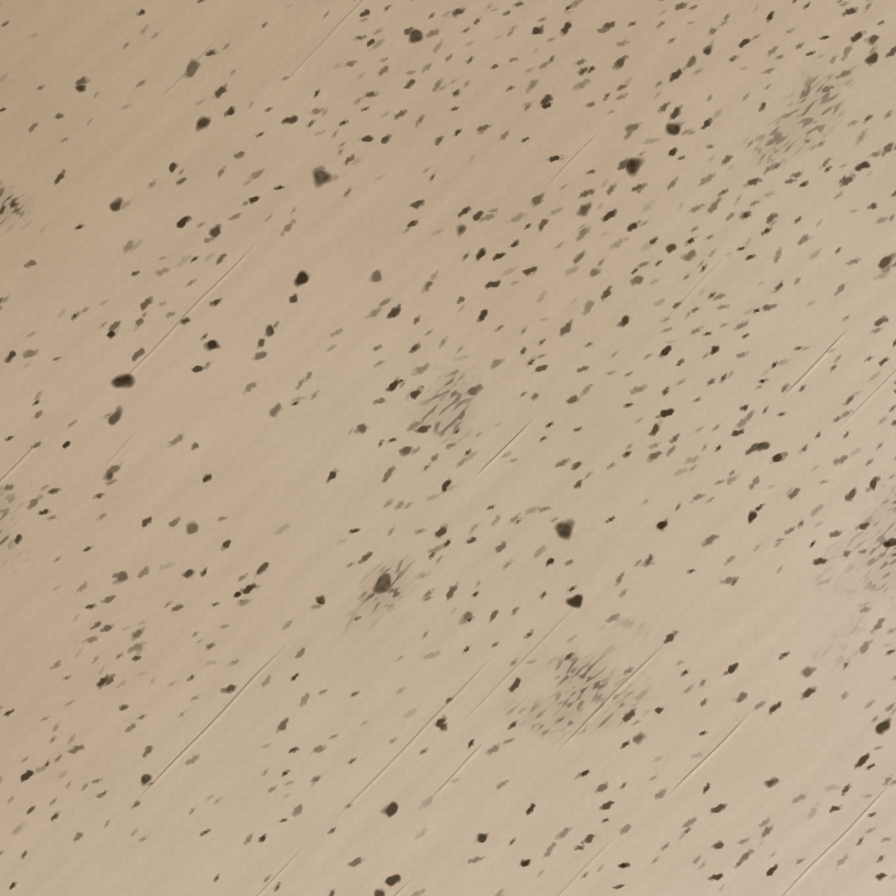
Write a WebGL 2 fragment shader that draws this texture.

```glsl
#version 300 es
precision highp float;
precision highp int;
// Weathered beige plaster with slanted dark specks, pits, scuffs and scratches.

uniform vec2 u_resolution;
out vec4 fragColor;

vec3 hash3(vec2 cell, float seed) {
    uvec3 v = uvec3(ivec3(vec3(cell, seed))) * 1664525u + 1013904223u;
    v.x += v.y * v.z; v.y += v.z * v.x; v.z += v.x * v.y;
    v ^= v >> 16;
    v.x += v.y * v.z; v.y += v.z * v.x; v.z += v.x * v.y;
    return vec3(v >> 8) * exp2(-24.0);
}

vec2 turn(vec2 p, float angle) {
    float c = cos(angle), s = sin(angle);
    return vec2(c * p.x + s * p.y, c * p.y - s * p.x);
}

float cornerSlope(vec2 cell, vec2 offset) {
    float angle = 6.2832 * hash3(cell, 91.0).x;
    return dot(vec2(cos(angle), sin(angle)), offset);
}

float gradientNoise(vec2 p) {
    vec2 i = floor(p), f = p - i, e = vec2(1.0, 0.0);
    vec2 u = f * f * f * (f * (f * 6.0 - 15.0) + 10.0);
    float low = mix(cornerSlope(i, f), cornerSlope(i + e, f - e), u.x);
    float high = mix(cornerSlope(i + e.yx, f - e.yx), cornerSlope(i + 1.0, f - 1.0), u.x);
    return mix(low, high, u.y);
}

// Small marks gather towards the upper right, in loose drifts.
float crowding(vec2 p) {
    float drift = gradientNoise(p * 5.0 + 3.0);
    return clamp(0.65 + 1.2 * smoothstep(0.9, 1.7, p.x + p.y) + 1.3 * drift, 0.12, 2.4);
}

// Scattered slanted grains, darkest in the middle and soft at the rim.
float specks(vec2 p, float cells, float share, vec2 radius, float faintest, float bias, float seed) {
    float ink = 0.0;
    float soft = max(0.0016, 0.9 / min(u_resolution.x, u_resolution.y));
    for (int k = 0; k < 9; k++) {
        vec2 id = floor(p * cells) + vec2(k % 3 - 1, k / 3 - 1);
        vec3 place = hash3(id, seed), look = hash3(id, seed + 1.0);
        vec2 centre = (id + place.xy) / cells;
        if (place.z > share * mix(1.0, crowding(centre), bias)) continue;
        vec2 r = radius * mix(0.6, 1.5, look.y * look.y);
        vec2 q = turn(p - centre, 0.62 + 0.8 * (look.x - 0.5));
        float d = (length(q / r) - 1.0) * r.y;
        d += 0.8 * r.y * gradientNoise(q / r.y * 0.55 + 40.0 * place.xy);
        ink = max(ink, mix(faintest, 1.0, look.z) * smoothstep(soft, -max(soft, 0.5 * r.y), d));
    }
    return ink;
}

// Ragged patches of fine, roughly parallel strokes.
float scuffs(vec2 p) {
    vec2 bent = p + 0.012 * gradientNoise(p * 22.0);
    float strokes = smoothstep(0.02, 0.36, gradientNoise(turn(bent, 0.75) * vec2(62.0, 200.0)));
    float ragged = 0.9 * gradientNoise(p * 17.0) + 0.4 * gradientNoise(p * 45.0);
    float patchInk = 0.0;
    for (int k = 0; k < 9; k++) {
        vec2 id = floor(p * 4.0) + vec2(k % 3 - 1, k / 3 - 1);
        vec3 place = hash3(id, 31.0), look = hash3(id, 32.0);
        vec2 centre = (id + place.xy) / 4.0;
        if (place.z > 0.32 * crowding(centre)) continue;
        vec2 q = turn(p - centre, 0.7) / mix(vec2(0.04, 0.03), vec2(0.12, 0.06), look.x);
        float strength = mix(0.3, 0.85, look.y * look.y);
        patchInk = max(patchInk, strength * smoothstep(1.0, 0.1, length(q) + ragged));
    }
    return patchInk * (0.16 + 0.84 * strokes);
}

// Long thin scratches, mostly lower left: a dark groove with a pale lip.
float scratches(vec2 p) {
    vec2 q = turn(p, 0.8), grid = vec2(4.0, 16.0);
    float width = max(0.0014, 0.8 / min(u_resolution.x, u_resolution.y));
    float tone = 0.0;
    for (int k = 0; k < 9; k++) {
        vec2 id = floor(q * grid) + vec2(k % 3 - 1, k / 3 - 1);
        vec3 place = hash3(id, 51.0), look = hash3(id, 52.0);
        vec2 centre = (id + place.xy) / grid;
        if (place.z > mix(0.4, 0.06, smoothstep(0.4, 1.4, centre.x))) continue;
        vec2 d = q - centre;
        d.y += 0.003 * gradientNoise(vec2(q.x * 12.0, 9.0 * place.x));
        float reach = mix(0.03, 0.14, look.x);
        float fade = smoothstep(reach, reach * 0.5, abs(d.x));
        float groove = smoothstep(width, 0.0, abs(d.y));
        float lip = smoothstep(2.0 * width, 0.0, abs(d.y + 2.2 * width));
        tone += fade * mix(0.1, 0.5, look.y) * (groove - 0.25 * lip);
    }
    return tone;
}

void main() {
    vec2 p = gl_FragCoord.xy / min(u_resolution.x, u_resolution.y);

    // Plaster, paler towards the lower right
    float light = 0.5 + 0.5 * (p.x - p.y) + 0.2 * gradientNoise(p * 2.6);
    vec3 colour = mix(vec3(0.694, 0.609, 0.503), vec3(0.804, 0.726, 0.641), light);
    colour += 0.022 * gradientNoise(turn(p, 0.75) * vec2(9.0, 60.0));
    colour += 0.016 * gradientNoise(p * 170.0);
    colour *= 1.0 - 0.55 * scratches(p);

    // Marks, from faint flecks to deep pits
    float pits = specks(p, 8.0, 0.36, vec2(0.0092, 0.0072), 0.75, 0.0, 21.0);
    pits *= 0.92 + 0.3 * gradientNoise(p * 150.0);
    float grains = specks(p, 16.0, 0.36, vec2(0.0072, 0.0044), 0.5, 0.3, 11.0);
    float flecks = specks(p, 35.0, 0.44, vec2(0.0060, 0.0026), 0.35, 1.0, 1.0);
    float traces = specks(p, 42.0, 0.26, vec2(0.0062, 0.0022), 0.3, 1.0, 5.0);
    float ink = max(max(pits, grains), max(max(0.9 * flecks, 0.45 * traces), scuffs(p)));
    colour = mix(colour, vec3(0.235, 0.185, 0.125), clamp(ink, 0.0, 1.0));

    fragColor = vec4(colour, 1.0);
}
```
